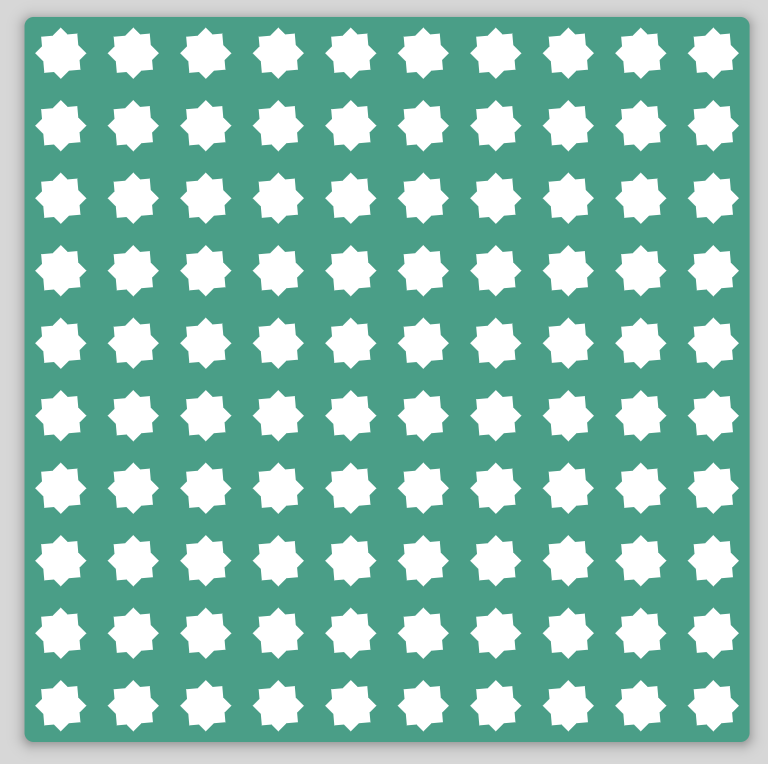
Give the GLSL for this pattern, as a WebGL 1 fragment shader.

```glsl
precision highp float;

uniform vec2 u_resolution;

const vec3 BACKDROP = vec3(0.845);
const vec3 GREEN = vec3(0.29, 0.62, 0.53);
const vec3 WHITE = vec3(1.0);

const float REPEATS = 10.0;
const vec2 PANEL_CENTER = vec2(0.004, 0.0033);
const float PANEL_HALF = 0.4745;
const float CORNER_RADIUS = 0.012;

mat2 rotation(float degrees) {
  float a = radians(degrees);
  return mat2(cos(a), -sin(a), sin(a), cos(a));
}

float squareDistance(vec2 p, float halfSide) {
  vec2 q = abs(p) - halfSide;
  return length(max(q, 0.0)) + min(max(q.x, q.y), 0.0);
}

float roundedSquare(vec2 p, float halfSide, float radius) {
  return squareDistance(p, halfSide - radius) - radius;
}

// Union of a diamond and a slightly tilted square
float starDistance(vec2 p, float halfSide, float tilt) {
  float diamond = squareDistance(rotation(45.0) * p, halfSide);
  float tilted = squareDistance(rotation(tilt) * p, halfSide);
  return min(diamond, tilted);
}

float coverage(float distance, float pixel) {
  return clamp(0.5 - distance / pixel, 0.0, 1.0);
}

// Logistic approximation of a Gaussian-blurred edge
float softShadow(float distance, float sigma) {
  return 1.0 / (1.0 + exp(1.7 * distance / sigma));
}

void main() {
  float pixel = 1.0 / u_resolution.y;
  vec2 p = (gl_FragCoord.xy - 0.5 * u_resolution) * pixel - PANEL_CENTER;

  // Drop shadow on the backdrop
  float shadowEdge = roundedSquare(p + vec2(0.0, 0.0026), PANEL_HALF, CORNER_RADIUS);
  vec3 color = BACKDROP * (1.0 - 0.4 * softShadow(shadowEdge, 0.0092));

  // Grid of stars inside the panel
  float cellSize = 2.0 * PANEL_HALF / REPEATS;
  vec2 cell = fract((p + PANEL_HALF) / cellSize) - 0.5;
  float star = starDistance(cell, 0.25, 5.0) * cellSize;
  vec3 panelColor = mix(GREEN, WHITE, coverage(star, pixel));

  float panel = roundedSquare(p, PANEL_HALF, CORNER_RADIUS);
  color = mix(color, panelColor, coverage(panel, pixel));

  gl_FragColor = vec4(color, 1.0);
}
```
